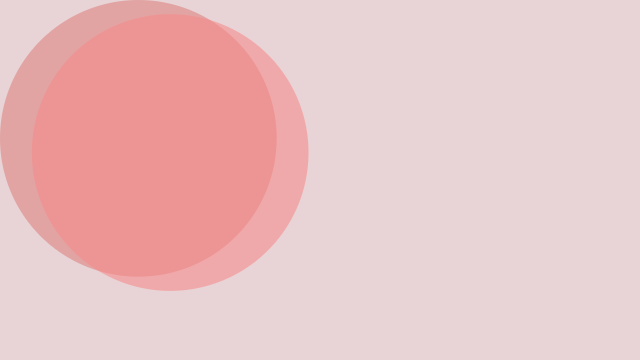
Give the GLSL for this background, as a WebGL 1 fragment shader.

```glsl
precision mediump float;
// Two large overlapping discs on a flat pale pink ground, at the upper left.
// Each disc is a smoothed circle distance; the front one is translucent,
// so the overlap gets its colour from blending.

uniform vec2 u_resolution;

// Coverage of a disc, softened over about one pixel
float disc(vec2 p, vec2 center, float radius) {
    float edge = length(p - center) - radius;
    return clamp(0.5 - edge * u_resolution.y, 0.0, 1.0);
}

void main() {
    // Canvas height is one unit
    vec2 p = gl_FragCoord.xy / u_resolution.y;
    float radius = 0.3843;

    vec3 color = vec3(0.910, 0.830, 0.840);

    // Back disc touches the left and top edges
    vec2 backCenter = vec2(radius, 1.0 - radius);
    color = mix(color, vec3(0.882, 0.643, 0.640), disc(p, backCenter, radius));

    // Translucent front disc, shifted right and down
    vec2 frontCenter = backCenter + vec2(0.0884, -0.0394);
    color = mix(color, vec3(0.968, 0.540, 0.536), 0.57 * disc(p, frontCenter, radius));

    gl_FragColor = vec4(color, 1.0);
}
```
